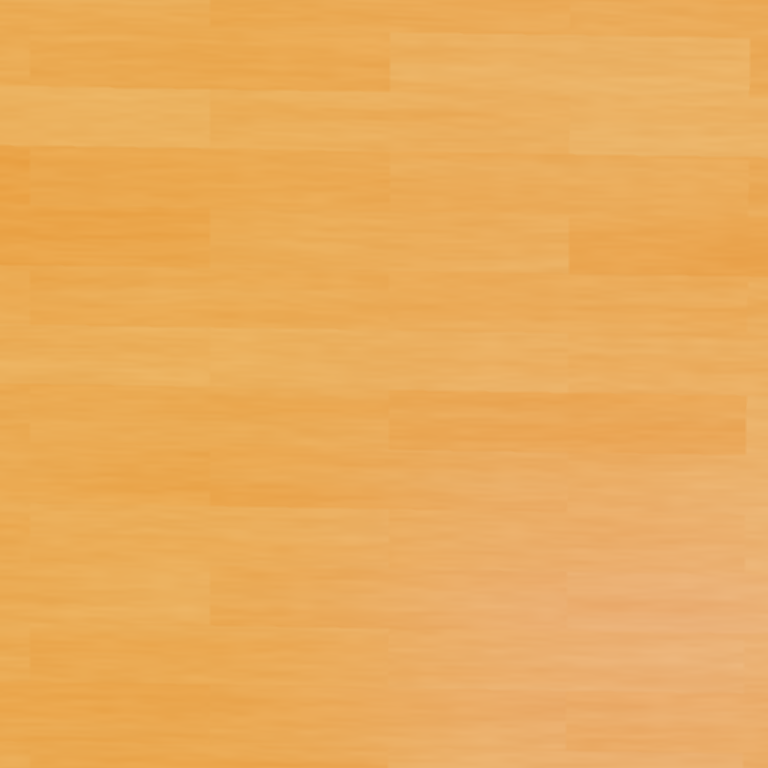
A Shadertoy shader for this texture:

```glsl
#define ROW_HEIGHT 0.0776
#define PLANK_LENGTH 0.469
#define FIRST_JOINT vec2(0.039, 0.034)
#define TILT 0.016
#define TAPER 0.010
#define EDGE_SOFTNESS 0.0038
#define SEAM_WIDTH 0.0022
#define SEAM_DEPTH 0.014
#define GRAIN_DEPTH 0.044
#define DEEP_WOOD vec3(0.918, 0.634, 0.268)
#define PALE_WOOD vec3(0.923, 0.698, 0.374)
#define SHEEN_TINT vec3(0.002, 0.034, 0.165)

float hash(vec2 p) {
    return fract(sin(dot(p, vec2(127.1, 311.7))) * 43758.5453);
}

float noise(vec2 p) {
    vec2 cell = floor(p);
    vec2 f = fract(p);
    f = f * f * (3.0 - 2.0 * f);
    return mix(mix(hash(cell), hash(cell + vec2(1.0, 0.0)), f.x),
               mix(hash(cell + vec2(0.0, 1.0)), hash(cell + 1.0), f.x), f.y);
}

// Distance to the nearest edge of a repeating unit interval
float edgeDistance(float t) {
    return 0.5 - abs(fract(t) - 0.5);
}

vec3 floorColor(vec2 uv) {
    // Slightly tilted and tapered floor, measured from the top left
    vec2 p = vec2(uv.x, 1.0 - uv.y);
    p += vec2(TAPER * p.x * p.x * p.y, -TILT * p.x);

    // Rows staggered by half a plank
    float rowPos = (p.y - FIRST_JOINT.y) / ROW_HEIGHT;
    float row = floor(rowPos);
    float plankPos = (p.x - FIRST_JOINT.x) / PLANK_LENGTH - 0.5 * mod(row, 2.0);
    vec2 plank = vec2(floor(plankPos), row);

    // Most planks sit near the middle tone, a few stand out; less so lower down
    float deviation = 2.0 * hash(plank + 17.0) - 1.0;
    deviation *= 0.45 * mix(0.35, 1.0, abs(deviation)) * mix(0.55, 1.0, smoothstep(0.2, 0.7, uv.y));

    // Long streaks and short fibres, shifted for each plank
    vec2 g = p + 7.0 * vec2(hash(plank + 3.1), hash(plank + 8.7));
    g.y += 0.008 * noise(g * vec2(4.0, 9.0));
    float streak = noise(g * vec2(2.2, 46.0)) - 0.5;
    float fibre = 0.5 * noise(g * vec2(9.0, 130.0))
                + 0.5 * noise(g * vec2(34.0, 230.0)) - 0.5;
    float cloud = noise(p * vec2(5.0, 8.0)) - 0.5;

    vec3 color = mix(DEEP_WOOD, PALE_WOOD, 0.5 + deviation + 0.45 * streak + 0.25 * cloud);
    color += GRAIN_DEPTH * fibre * vec3(0.5, 1.0, 1.3);

    // Broken, faint seams between rows
    float rowSeam = 1.0 - smoothstep(0.0, SEAM_WIDTH, edgeDistance(rowPos) * ROW_HEIGHT);
    float broken = smoothstep(0.5, 0.85, noise(vec2(p.x * 5.0, floor(rowPos + 0.5) * 3.0)));
    color -= SEAM_DEPTH * rowSeam * broken * vec3(0.5, 1.0, 1.2);

    // Soft reflected light, strongest at the lower right
    vec2 toGlow = (uv - vec2(0.88, 0.16)) * vec2(2.4, 4.0);
    float glow = exp(-dot(toGlow, toGlow)) * (0.85 + 0.3 * hash(plank + 2.9));
    float sheen = 0.18 * smoothstep(0.25, 0.7, uv.x) + 0.68 * glow;
    return color + SHEEN_TINT * sheen;
}

void mainImage(out vec4 fragColor, in vec2 fragCoord) {
    vec2 uv = fragCoord / iResolution.xy;
    vec2 spread = max(vec2(EDGE_SOFTNESS), 1.0 / iResolution.xy);

    // Average a small grid of samples to soften every edge
    vec3 color = vec3(0.0);
    for (int j = 0; j < 3; j++) {
        for (int i = 0; i < 3; i++) {
            color += floorColor(uv + (vec2(i, j) - 1.0) / 3.0 * spread);
        }
    }
    fragColor = vec4(color / 9.0, 1.0);
}
```
